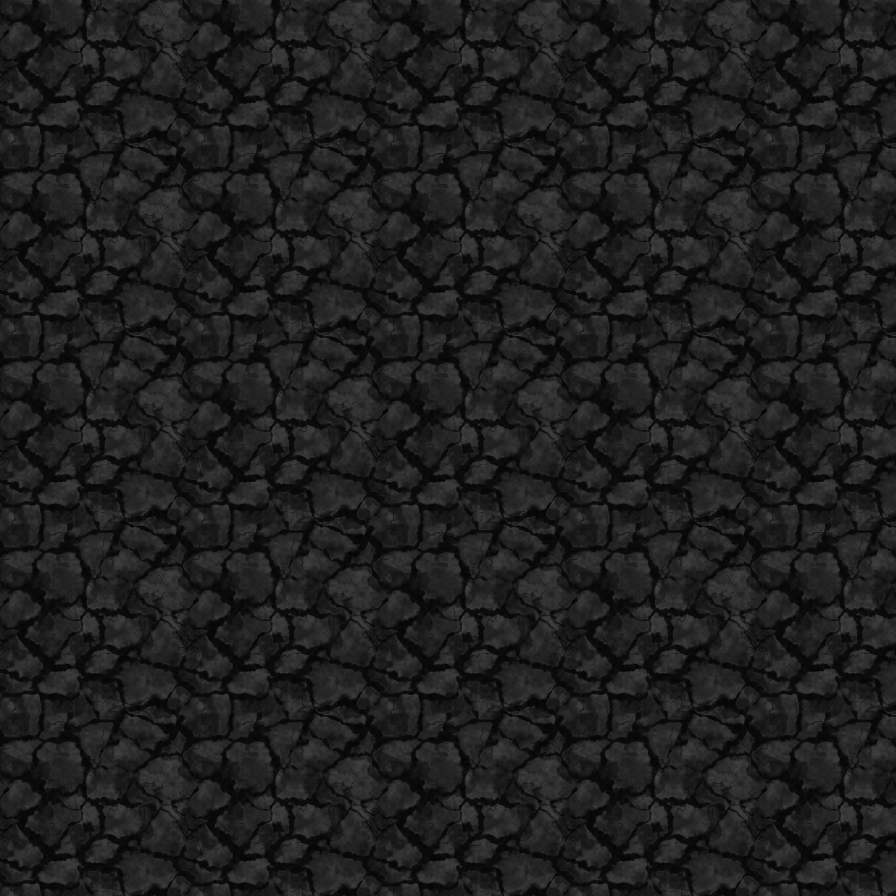
Give the GLSL for this texture, as a three.js fragment shader.

```glsl
// Dark cracked rock: a seamless square tile of charcoal stones, repeated across the canvas.
// Stones are cells of a wrapped, weighted Voronoi diagram with thin crumbling gaps;
// wrapped noise adds stains, pale worn patches, hairline fissures and grain.
varying vec2 vUv;

const float REPEATS = 4.73;          // tiles across and down
const vec2 STONES = vec2(5.0, 6.0);  // stone seeds per tile
const vec3 GAP_COLOR = vec3(0.042);
const vec3 STAIN_COLOR = vec3(0.075);
const vec3 ROCK_COLOR = vec3(0.138);
const vec3 WORN_COLOR = vec3(0.212);

vec2 hash2(vec2 p) {
  vec3 q = fract(p.xyx * vec3(0.1031, 0.1030, 0.0973));
  q += dot(q, q.yzx + 33.33);
  return fract((q.xx + q.yz) * q.zy);
}

// Value noise that wraps after one tile
float tileNoise(vec2 p, float cells, float seed) {
  p *= cells;
  vec2 i = floor(p);
  vec2 f = fract(p);
  f = f * f * (3.0 - 2.0 * f);
  vec2 lo = mod(i, cells) + seed;
  vec2 hi = mod(i + 1.0, cells) + seed;
  float bottom = mix(hash2(lo).x, hash2(vec2(hi.x, lo.y)).x, f.x);
  float top = mix(hash2(vec2(lo.x, hi.y)).x, hash2(hi).x, f.x);
  return mix(bottom, top, f.y);
}

float tileFbm(vec2 p, float cells, float seed) {
  float sum = 0.0;
  float amplitude = 0.533;
  for (int i = 0; i < 4; i++) {
    sum += amplitude * tileNoise(p, cells, seed + float(i) * 17.0);
    cells *= 2.0;
    amplitude *= 0.5;
  }
  return sum;
}

// Seed position in xy, size weight in z
vec3 stoneSeed(vec2 cell) {
  vec2 wrapped = mod(cell, STONES);
  vec2 jitter = hash2(wrapped + 41.0);
  float size = hash2(wrapped + 83.0).x;
  return vec3(cell + 0.05 + 0.9 * jitter, 0.6 * size * size);
}

// Distance to the stone border in x, random tone in y, offset from the seed in zw
vec4 stoneField(vec2 p) {
  vec2 base = floor(p);
  vec2 owner = base;
  vec3 nearest = vec3(0.0);
  float best = 100.0;
  for (int y = -2; y <= 2; y++) {
    for (int x = -2; x <= 2; x++) {
      vec2 cell = base + vec2(float(x), float(y));
      vec3 s = stoneSeed(cell);
      float power = dot(p - s.xy, p - s.xy) - s.z;
      if (power < best) {
        best = power;
        nearest = s;
        owner = cell;
      }
    }
  }
  float border = 10.0;
  for (int y = -2; y <= 2; y++) {
    for (int x = -2; x <= 2; x++) {
      vec3 s = stoneSeed(base + vec2(float(x), float(y)));
      float span = distance(s.xy, nearest.xy);
      float power = dot(p - s.xy, p - s.xy) - s.z;
      if (span > 0.001) border = min(border, (power - best) / (2.0 * span));
    }
  }
  return vec4(border, hash2(mod(owner, STONES) + 127.0).y, p - nearest.xy);
}

// Thin wandering line where the noise crosses its middle value
float fissure(vec2 p, float cells, float width, float seed) {
  return 1.0 - smoothstep(0.0, width, abs(tileFbm(p, cells, seed) - 0.5));
}

void main() {
  vec2 tile = vUv * REPEATS;

  // Ragged stone outlines, crumbling at the finest scale
  vec2 bend = vec2(tileFbm(tile, 8.0, 5.0), tileFbm(tile, 8.0, 211.0)) - 0.5;
  float grit = tileNoise(tile, 36.0, 257.0) - 0.5;
  float grain = tileNoise(tile, 72.0, 607.0) - 0.5;
  vec4 stone = stoneField((tile + 0.13 * bend) * STONES);
  float edge = stone.x + 0.07 * grit + 0.04 * grain;

  // Gaps widen and narrow around the tile
  float gapWidth = mix(0.005, 0.085, smoothstep(0.32, 0.7, tileFbm(tile, 5.0, 307.0)));
  float body = smoothstep(gapWidth - 0.025, gapWidth + 0.045, edge);

  // Mottled faces, lit from the upper left
  float mottle = tileFbm(tile, 13.0, 401.0);
  float broad = tileNoise(tile, 3.0, 503.0);
  float worn = smoothstep(0.32, 0.72, mottle + 0.1 * (broad - 0.5) + 0.12 * (stone.y - 0.5));
  vec3 color = mix(ROCK_COLOR, WORN_COLOR, worn);
  color *= 1.0 + 0.14 * dot(stone.zw, vec2(-0.5, 0.8)) + 0.3 * grain + 0.2 * grit;

  // Dark crusty stains and hairline fissures
  float crust = tileFbm(tile, 9.0, 701.0) + 0.1 * (stone.y - 0.5) + 0.07 * grain;
  float stain = smoothstep(0.51, 0.6, crust);
  color = mix(color, STAIN_COLOR * (1.0 + 0.6 * grain + 0.5 * grit), 0.75 * stain);
  float hairline = fissure(tile, 6.0, 0.02, 809.0) * smoothstep(0.35, 0.6, mottle);
  color *= 1.0 - 0.45 * hairline;

  // Narrow shoulders with a broken, chipped rim
  float depth = edge - gapWidth;
  color *= mix(0.74, 1.0, smoothstep(0.0, 0.13, depth));
  float rim = smoothstep(0.02, 0.05, depth) * (1.0 - smoothstep(0.05, 0.1, depth));
  color += 0.045 * rim * smoothstep(0.42, 0.6, tileNoise(tile, 20.0, 907.0));

  vec3 gap = GAP_COLOR * (1.0 + 0.7 * grain + 0.5 * grit);
  gl_FragColor = vec4(mix(gap, color, body), 1.0);
}
```
